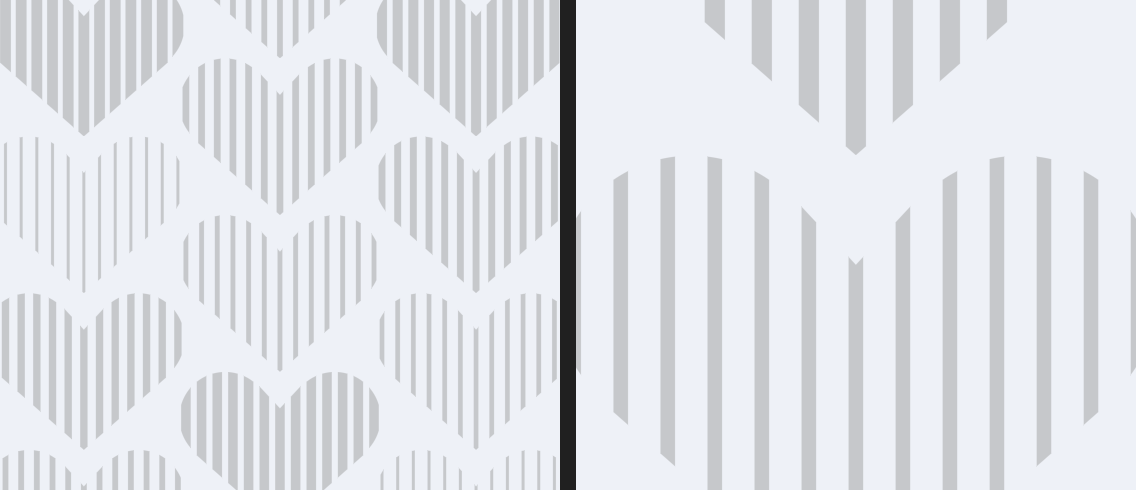
Left: the whole. Right: its middle third, enlarged.
Write a Shadertoy shader that draws this pattern.

```glsl
// Staggered columns of hearts cut from vertical grey stripes of varying weight

// Half widths of the stripes, one row of values per column of hearts
const float stripeHalfWidth[12] = float[12](
    0.0345, 0.0095, 0.0235, 0.0185,
    0.0185, 0.0215, 0.0155, 0.0305,
    0.0320, 0.0220, 0.0150, 0.0095);

// Signed distance to a heart: lobes touch y = 0, tip at y = 1, y points down
float heartDistance(vec2 p) {
    p.x = abs(p.x);
    vec2 lobeCentre = vec2(0.35, 0.293);
    float lobe = length(p - lobeCentre) - 0.292;
    float flank = dot(p - vec2(0.0, 1.0), vec2(0.661, 0.751));
    float notch = dot(p - vec2(0.0, 0.233), vec2(-0.730, -0.683));
    float inner = dot(p - lobeCentre, vec2(0.707, -0.707));
    return min(lobe, max(inner, max(flank, notch)));
}

// Signed distance to thirteen evenly spaced vertical bars
float stripeDistance(float x, float halfWidth) {
    float bar = clamp(round(x / 0.1), -6.0, 6.0);
    return abs(x - 0.1 * bar) - halfWidth;
}

void mainImage(out vec4 fragColor, in vec2 fragCoord) {
    // One unit is the height of a heart, measured from the top left
    float unitsPerPixel = 3.126 / iResolution.y;
    vec2 p = vec2(fragCoord.x, iResolution.y - fragCoord.y) * unitsPerPixel;
    float soft = 0.75 * unitsPerPixel;

    // Alternate columns drop by half a heart
    float ink = 0.0;
    for (int column = 0; column < 3; column++) {
        float y = p.y + (column == 1 ? 0.628 : 0.130);
        int row = clamp(int(floor(y)), 0, 3);
        vec2 q = vec2(p.x - 0.535 - 1.251 * float(column), fract(y));
        float stripes = stripeDistance(q.x, stripeHalfWidth[column * 4 + row]);
        float d = max(heartDistance(q), stripes);
        ink = max(ink, 1.0 - smoothstep(-soft, soft, d));
    }

    vec3 paper = vec3(0.935, 0.945, 0.970);
    vec3 grey = vec3(0.775, 0.785, 0.795);
    fragColor = vec4(mix(paper, grey, ink), 1.0);
}
```
